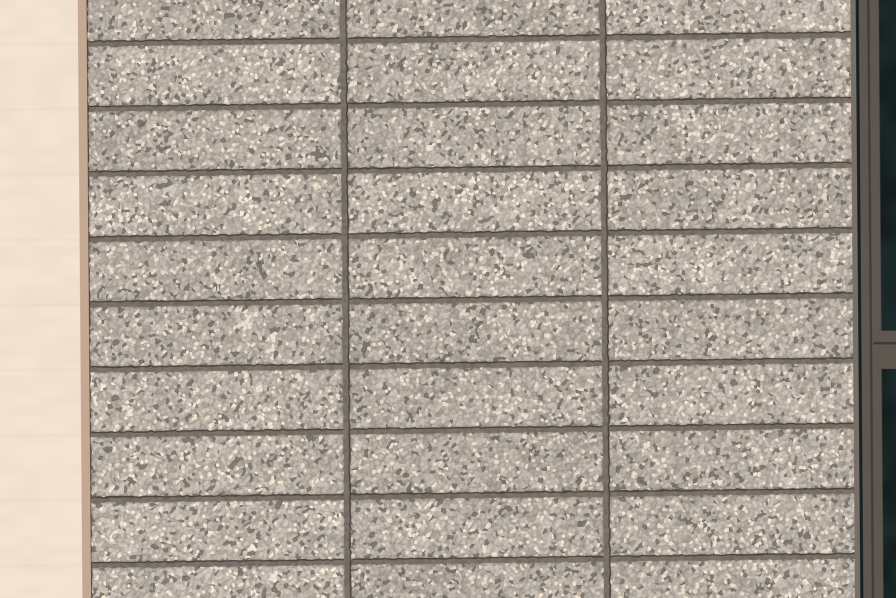
Write a Shadertoy shader that draws this texture.

```glsl
// Wall of stack-bonded, exposed-aggregate blocks between a cream painted wall
// and a dark window frame. Cellular noise makes the stones; ragged signed
// offsets to the nearest joint draw the mortar and its shadow lines.

#define PITCH vec2(0.4336, 0.1090)      // block spacing, in canvas heights
#define JOINT_ORIGIN vec2(0.1406, 0.0577)
#define JOINT_HALF vec2(0.0058, 0.0052) // half widths of the joints
#define SHADOW_WIDTH 0.0026
#define RAGGED 0.0024                   // roughness of block edges
#define LEAN 0.0078                     // sideways drift of verticals
#define TILT 0.0120                     // drop of the courses to the right
#define STONE_SIZE 0.0058
#define FLECK_SIZE 0.0105
#define WALL_RIGHT 1.4220
#define CREAM_EDGE 0.1300

const vec3 CREAM = vec3(0.95, 0.885, 0.815);
const vec3 STRIP = vec3(0.77, 0.66, 0.57);
const vec3 MORTAR = vec3(0.47, 0.435, 0.40);
const vec3 SHADOW = vec3(0.27, 0.245, 0.22);
const vec3 STONE_DARK = vec3(0.47, 0.45, 0.42);
const vec3 STONE_LOW = vec3(0.62, 0.59, 0.55);
const vec3 STONE_HIGH = vec3(0.78, 0.74, 0.70);
const vec3 STONE_PALE = vec3(0.93, 0.87, 0.80);
const vec3 FRAME = vec3(0.37, 0.34, 0.31);
const vec3 GLASS = vec3(0.09, 0.13, 0.13);

float hash(vec2 p) {
    vec3 q = fract(vec3(p.xyx) * 0.1031);
    q += dot(q, q.yzx + 33.33);
    return fract((q.x + q.y) * q.z);
}

float noise(vec2 p) {
    vec2 i = floor(p), f = fract(p);
    f = f * f * (3.0 - 2.0 * f);
    return mix(mix(hash(i), hash(i + vec2(1, 0)), f.x),
               mix(hash(i + vec2(0, 1)), hash(i + vec2(1, 1)), f.x), f.y);
}

// Nearest stone: x = distance to its centre, y = its random value
vec2 nearestStone(vec2 p) {
    vec2 cell = floor(p), best = vec2(9.0, 0.0);
    for (int j = -1; j <= 1; j++)
    for (int i = -1; i <= 1; i++) {
        vec2 id = cell + vec2(i, j);
        vec2 centre = id + vec2(hash(id + 7.3), hash(id + 61.7));
        float d = length(p - centre);
        if (d < best.x) best = vec2(d, hash(id + 19.1));
    }
    return best;
}

// Smooth coverage of the interval a..b
float band(float x, float a, float b, float aa) {
    return smoothstep(a - aa, a + aa, x) * (1.0 - smoothstep(b - aa, b + aa, x));
}

vec3 aggregate(vec2 p, vec2 block) {
    vec2 stone = nearestStone(p / STONE_SIZE + noise(p * 90.0));
    float h = stone.y;
    vec3 col = mix(STONE_LOW, STONE_HIGH, fract(h * 17.0));
    col = mix(col, STONE_DARK, step(h, 0.10));
    col = mix(col, STONE_PALE, 0.8 * step(0.93, h));
    col *= 1.05 - 0.13 * smoothstep(0.3, 0.85, stone.x);
    // Scattered larger pale pebbles
    vec2 fleck = nearestStone(p / FLECK_SIZE + 40.0);
    col = mix(col, STONE_PALE, step(0.86, fleck.y) * (1.0 - smoothstep(0.2, 0.36, fleck.x)));
    // Blotches, and a slightly different tone for each block
    col *= 0.96 + 0.08 * noise(p * 22.0);
    return col * (0.98 + 0.05 * hash(block + 5.0));
}

vec3 blockWall(vec2 p, float aa) {
    vec2 grid = (p - JOINT_ORIGIN) / PITCH;
    vec2 offset = (fract(grid + 0.5) - 0.5) * PITCH; // from nearest joint
    vec2 rough = vec2(noise(p * 150.0), noise(p * 150.0 + 31.0)) - 0.5;
    vec2 depth = abs(offset) - JOINT_HALF + RAGGED * rough;
    float inside = min(depth.x, depth.y);
    vec3 col = aggregate(p, floor(grid));
    col *= 0.90 + 0.10 * smoothstep(0.0, 0.005, inside);
    vec3 joint = MORTAR * (0.92 + 0.16 * noise(p * 180.0));
    // Shade under each block and along the right side of vertical joints
    vec2 toBlock = JOINT_HALF - offset - RAGGED * rough;
    float shade = max(band(toBlock.y, 0.0, SHADOW_WIDTH, aa) * step(0.0, depth.x),
                      band(toBlock.x, 0.0, SHADOW_WIDTH, aa));
    joint = mix(joint, SHADOW, shade * (0.7 + 0.3 * noise(p * 45.0)));
    return mix(joint, col, smoothstep(-aa, aa, inside));
}

vec3 creamWall(vec2 p) {
    float course = abs(fract((p.y - JOINT_ORIGIN.y) / PITCH.y + 0.5) - 0.5);
    float seam = 1.0 - smoothstep(0.0, 0.05, course);
    return CREAM * (0.985 + 0.03 * noise(p * vec2(25.0, 60.0)) - 0.02 * seam);
}

vec3 windowFrame(vec2 p, float y, float aa) {
    float x = p.x - WALL_RIGHT;
    vec3 col = mix(FRAME, MORTAR, band(x, 0.0, 0.009, aa));
    col = mix(col, GLASS, band(x, 0.009, 0.014, aa));
    col *= 1.0 - 0.3 * band(x, 0.028, 0.032, aa);
    float rail = band(y, 0.383, 0.447, aa);
    col = mix(col, GLASS * (0.8 + 0.5 * noise(p * 30.0)), smoothstep(0.046, 0.049, x) * (1.0 - rail));
    return col * (1.0 - 0.35 * band(y, 0.424, 0.428, aa) * step(0.034, x));
}

vec3 scene(vec2 uv, float aa) {
    vec2 p = uv - vec2(LEAN * (1.0 - uv.y), TILT * (uv.x - 0.357));
    vec3 col = blockWall(p, aa);
    col = mix(STRIP, col, smoothstep(-aa, aa, p.x - JOINT_ORIGIN.x - 0.004));
    col = mix(creamWall(p), col, smoothstep(-aa, aa, p.x - CREAM_EDGE));
    return mix(col, windowFrame(p, uv.y, aa), smoothstep(-aa, aa, p.x - WALL_RIGHT));
}

void mainImage(out vec4 fragColor, in vec2 fragCoord) {
    // Four samples per pixel keep the fine stones smooth
    vec3 sum = vec3(0.0);
    for (int k = 0; k < 4; k++) {
        vec2 jitter = vec2(k % 2, k / 2) * 0.5 - 0.25;
        sum += scene((fragCoord + jitter) / iResolution.y, 0.5 / iResolution.y);
    }
    fragColor = vec4(sum / 4.0, 1.0);
}
```
